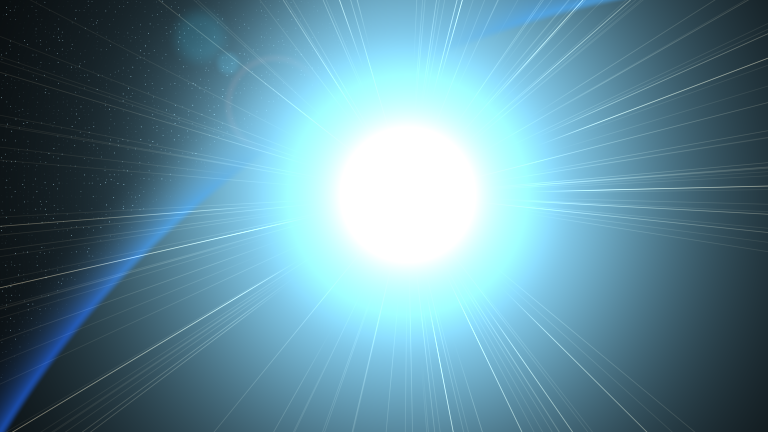
Write a Shadertoy shader that draws this background.

```glsl
// A blazing cyan sun behind a planet's blue rim, with fine rays, stars and lens ghosts.

float hash(float n) {
    return fract(sin(n * 12.9898) * 43758.5453);
}

float hash2(vec2 p) {
    return fract(sin(dot(p, vec2(127.1, 311.7))) * 43758.5453);
}

// Thin straight rays leaving the sun at random angles, some in close bundles
float sunRays(vec2 q, float pixel) {
    float total = 0.0;
    for (int i = 0; i < 132; i++) {
        float n = float(i);
        float bundle = floor(n / 2.0);
        float angle = 6.28318 * (hash(bundle + 3.0) + 0.05 * hash(n + 51.0));
        angle -= 0.22 * sin(2.0 * angle);    // gather towards the horizontal
        vec2 dir = vec2(cos(angle), sin(angle));
        float across = abs(q.x * dir.y - q.y * dir.x);
        float line = smoothstep(0.0005 + 0.8 * pixel, 0.0, across) * step(0.0, dot(q, dir));
        float start = 0.14 + 0.24 * hash(n + 17.0);
        float strength = 0.09 + 0.48 * pow(hash(n + 91.0), 7.0);
        total += line * strength * smoothstep(start, start + 0.2, length(q));
    }
    return min(total, 0.7);
}

// Small round stars jittered inside a grid
float stars(vec2 p, float pixel) {
    vec2 grid = p * 100.0;
    vec2 cell = floor(grid);
    vec2 spot = 0.25 + 0.5 * vec2(hash2(cell + 7.3), hash2(cell + 31.7));
    float d = length(fract(grid) - spot) / 100.0;
    float brightness = pow(hash2(cell), 6.0);
    return brightness * smoothstep(0.0005 + 0.8 * pixel, 0.0, d);
}

float softDisc(vec2 p, vec2 center, float radius) {
    return smoothstep(radius, radius * 0.4, length(p - center));
}

void mainImage(out vec4 fragColor, in vec2 fragCoord) {
    float pixel = 1.0 / iResolution.y;
    vec2 p = fragCoord * pixel;
    p.x += 0.5 * (16.0 / 9.0 - iResolution.x * pixel);

    vec2 q = p - vec2(0.944, 0.549);
    float r = length(q);

    // Height above the planet's surface
    float altitude = length(p - vec2(1.875, -1.135)) - 2.183;
    float sky = smoothstep(-0.010, 0.012, altitude);

    // Wide halo, dimmer in the open space to the left
    float halo = 1.09 * exp(-r * r / 0.41);
    float space = smoothstep(0.0, 0.16, altitude) * smoothstep(0.3, 0.8, r);
    halo *= 1.0 - 0.5 * space * smoothstep(0.9, 0.5, p.x);
    vec3 color = vec3(0.014, 0.019, 0.021) + vec3(0.63, 0.99, 1.15) * halo;

    // Blue atmosphere: sharp below, fading outwards, paler near the sun
    float rim = sky * exp(-max(altitude, 0.0) / 0.032) * smoothstep(0.30, 0.53, r);
    vec3 rimColor = mix(vec3(0.30, 0.68, 1.0), vec3(0.12, 0.40, 0.95),
                        smoothstep(0.5, 0.9, r - 0.2 * smoothstep(0.9, 1.1, p.x)));
    color = mix(color, rimColor, 0.88 * rim);

    // Stars on the dark side
    float starField = smoothstep(0.04, 0.12, altitude) * smoothstep(0.9, 0.3, p.x);
    color += vec3(0.30, 0.36, 0.38) * stars(p, pixel) * starField;

    // Lens ghosts: two teal discs and a faint warm ring
    color += vec3(0.015, 0.09, 0.11) * softDisc(p, vec2(0.463, 0.915), 0.08);
    color += vec3(0.02, 0.08, 0.10) * softDisc(p, vec2(0.528, 0.854), 0.034);
    float ring = abs(length(p - vec2(0.637, 0.757)) - 0.108);
    color += vec3(0.06, 0.02, 0.015) * smoothstep(0.014, 0.0, ring)
           * smoothstep(0.3, 0.5, r);

    // Rays, then the white core over everything
    color += vec3(0.62, 0.56, 0.45) * sunRays(q, pixel);
    color += vec3(0.03, 0.10, 0.08) * smoothstep(0.40, 0.22, r);
    color += vec3(1.0, 0.5, 0.3) * exp(-r * r / 0.021);

    fragColor = vec4(clamp(color, 0.0, 1.0), 1.0);
}
```
